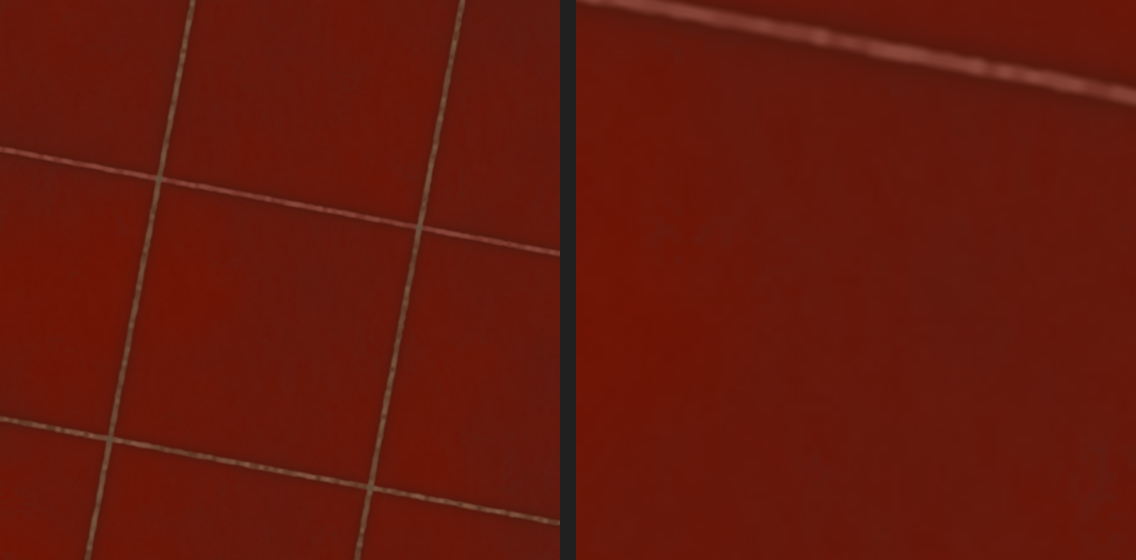
Left: the whole. Right: its middle third, enlarged.
Give the GLSL for this texture, as a three.js fragment shader.

```glsl
varying vec2 vUv;

float hash(vec2 p) {
  vec3 q = fract(vec3(p.xyx) * 0.1031);
  q += dot(q, q.yzx + 33.33);
  return fract((q.x + q.y) * q.z);
}

float noise(vec2 p) {
  vec2 i = floor(p), f = fract(p);
  f = f * f * (3.0 - 2.0 * f);
  return mix(mix(hash(i), hash(i + vec2(1.0, 0.0)), f.x),
             mix(hash(i + vec2(0.0, 1.0)), hash(i + vec2(1.0, 1.0)), f.x), f.y);
}

float fbm(vec2 p) {
  float sum = 0.0, amp = 0.5;
  for (int i = 0; i < 4; i++) {
    sum += amp * noise(p);
    p = p * 2.03 + 17.0;
    amp *= 0.5;
  }
  return sum;
}

// Joint with a soft, rounded profile
float joint(float dist, float halfWidth) {
  return 1.0 - smoothstep(halfWidth - 0.0032, halfWidth + 0.0032, dist);
}

void main() {
  // Tilted square grid, one unit per tile
  float tileSize = 0.473;
  vec2 rel = vUv - vec2(0.1966, 0.2161);
  vec2 grid = vec2(dot(rel, vec2(0.983, -0.186)), dot(rel, vec2(0.184, 0.983))) / tileSize;
  vec2 tile = floor(grid);
  vec2 line = floor(grid + 0.5);
  vec2 wobble = vec2(noise(vec2(grid.y * 16.0, line.x + 9.0)),
                     noise(vec2(grid.x * 16.0, line.y + 31.0))) - 0.5;
  vec2 dist = abs((grid - line) * tileSize + wobble * 0.0008);

  // Glazed tiles: brighter lower left, clouds, streaks and fine grain
  float cloud = fbm(vUv * 4.0 + 3.0);
  float streak = noise(vUv * vec2(80.0, 32.0));
  float grain = noise(vUv * 170.0);
  float glow = exp(-dot(vUv - vec2(0.4, 0.33), vUv - vec2(0.4, 0.33)) * 9.0);
  float dull = 0.52 + 0.4 * (vUv.x + 0.7 * vUv.y - 0.85) - 0.22 * glow
             + 1.5 * (cloud - 0.47) + 0.25 * (hash(tile + 20.0) - 0.5)
             + 0.35 * (streak - 0.5) + 0.2 * (grain - 0.5);
  vec3 color = mix(vec3(0.435, 0.08, 0.018), vec3(0.372, 0.102, 0.058), clamp(dull, 0.0, 1.1));
  color *= 1.0 + 0.04 * (grain - 0.5) + 0.04 * (streak - 0.5);

  // Faint grey scuffs
  float scuff = smoothstep(0.7, 0.9, noise(vUv * 23.0 + 40.0)) * smoothstep(0.4, 0.8, grain);
  color = mix(color, vec3(0.34, 0.13, 0.1), 0.25 * scuff);

  // Dirty tile edges: a broad haze and a narrow dark rim
  float edge = min(dist.x, dist.y);
  color = mix(color, vec3(0.34, 0.105, 0.062), 0.55 * exp(-edge / 0.02));
  color = mix(color, vec3(0.27, 0.085, 0.05), 0.5 * exp(-edge * edge / 0.00012));

  // Brown upright joints, pinker cross joints, worn unevenly
  float wearX = noise(vec2(grid.x * 60.0 + 50.0, grid.y * 55.0));
  float wearY = noise(vec2(grid.x * 55.0, grid.y * 60.0 + 70.0));
  vec3 upright = mix(vec3(0.37, 0.22, 0.15), vec3(0.48, 0.35, 0.26), wearX);
  vec3 brownCross = mix(vec3(0.37, 0.21, 0.14), vec3(0.54, 0.36, 0.27), wearY);
  vec3 pinkCross = mix(vec3(0.47, 0.2, 0.16), vec3(0.55, 0.29, 0.24), wearY);
  vec3 crosswise = mix(brownCross, pinkCross, clamp(line.y, 0.0, 1.0));
  float maskX = joint(dist.x, 0.0047 + 0.001 * (wearX - 0.5));
  float maskY = joint(dist.y, 0.0043 + 0.001 * (wearY - 0.5));
  color = mix(color, crosswise, 0.95 * maskY);
  color = mix(color, upright, 0.95 * maskX);

  // Grey grout where joints meet
  float crossing = exp(-dot(dist, dist) / 0.00008);
  color = mix(color, vec3(0.38, 0.3, 0.24), 0.75 * crossing * max(maskX, maskY));

  gl_FragColor = vec4(color, 1.0);
}
```
